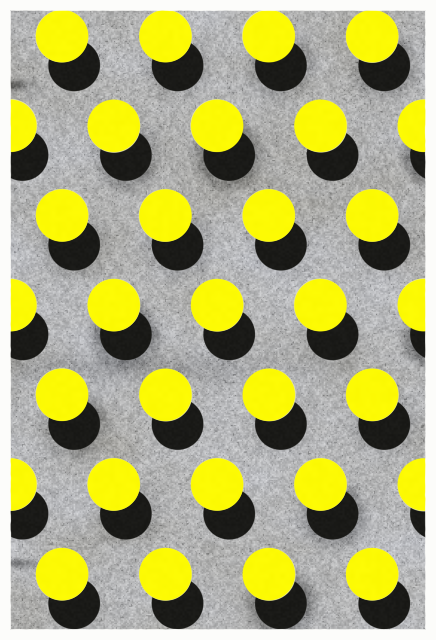
This pattern is drawn by a Shadertoy shader. Its source:

```glsl
// Staggered yellow discs with black drop discs on a grainy grey panel, white border.
#define PITCH vec2(0.1615, 0.1401)
#define FIRST_DOT vec2(0.0970, 0.1029)
#define DOT_RADIUS 0.0410
#define SHADOW_RADIUS 0.0404
#define SHADOW_SHIFT vec2(0.0189, -0.0456)
#define MARGIN 0.0169
#define GRAIN 0.24
#define PAPER vec3(0.99, 0.99, 0.98)
#define GREY vec3(0.69, 0.69, 0.685)
#define YELLOW vec3(0.995, 0.985, 0.02)
#define BLACK vec3(0.10, 0.10, 0.09)

float hash(vec2 p) {
    return fract(sin(dot(p, vec2(12.9898, 78.233))) * 43758.5453);
}

float noise(vec2 p) {
    vec2 i = floor(p), f = fract(p);
    f = f * f * (3.0 - 2.0 * f);
    return mix(mix(hash(i), hash(i + vec2(1, 0)), f.x),
               mix(hash(i + vec2(0, 1)), hash(i + vec2(1, 1)), f.x), f.y);
}

float fbm(vec2 p) {
    float sum = 0.0, amp = 0.5;
    for (int i = 0; i < 4; i++) {
        sum += amp * noise(p);
        p = p * 2.03 + 17.3;
        amp *= 0.5;
    }
    return sum;
}

// Coverage of a signed distance, smoothed over about one pixel
float fill(float d) {
    float px = 0.75 / iResolution.y;
    return 1.0 - smoothstep(-px, px, d);
}

// Offset from the nearest dot of the brick lattice, and that dot's cell
vec2 lattice(vec2 p, out vec2 cell) {
    vec2 q = (p - FIRST_DOT) / PITCH;
    cell.y = floor(q.y + 0.5);
    float stagger = 0.5 * mod(cell.y, 2.0);
    cell.x = floor(q.x - stagger + 0.5);
    return (q - cell - vec2(stagger, 0.0)) * PITCH;
}

// Soft elliptical stain
float smudge(vec2 p, vec2 center, vec2 size) {
    vec2 q = (p - center) / size;
    return exp(-dot(q, q));
}

// Worn grey ground: clouds, stains, fine grain and dark specks
vec3 ground(vec2 p) {
    float clouds = fbm(p * vec2(7.0, 13.0)) - 0.47;
    float grain = 0.6 * noise(p * 430.0) + 0.4 * noise(p * 210.0 + 31.7) - 0.5;
    float speck = smoothstep(0.80, 0.98, noise(p * 340.0 + 9.1));
    float stain = 0.30 * smudge(p, vec2(0.020, 0.867), vec2(0.028, 0.008))
                + 0.26 * smudge(p, vec2(0.020, 0.119), vec2(0.045, 0.006))
                + 0.10 * smudge(p, vec2(0.210, 0.425), vec2(0.260, 0.022));
    float tone = 0.16 * clouds + GRAIN * grain - 0.14 * speck - stain + 0.02;
    vec3 tint = vec3(-0.008, -0.003, 0.014) * (0.5 + 3.0 * clouds);
    return GREY + tone + tint;
}

void mainImage(out vec4 fragColor, in vec2 fragCoord) {
    vec2 p = fragCoord / iResolution.y;
    vec2 size = vec2(iResolution.x / iResolution.y, 1.0);
    vec3 col = ground(p);

    // Black discs, some with a sooty halo
    vec2 cell;
    float shadow = length(lattice(p - SHADOW_SHIFT, cell)) - SHADOW_RADIUS;
    float soot = pow(hash(cell + 4.7), 2.0) * smoothstep(0.026, 0.0, shadow);
    col -= 0.20 * soot * (0.5 + noise(p * 40.0));
    vec3 ink = BLACK + 0.025 * (noise(p * 300.0) - 0.5);
    col = mix(col, ink, fill(shadow));

    // Yellow discs over a pale sliver of uneven registration
    vec2 d = lattice(p, cell);
    float angle = 6.2832 * hash(cell + 1.3);
    vec2 slip = 0.0013 * hash(cell + 8.2) * vec2(cos(angle), sin(angle));
    col = mix(col, vec3(0.90, 0.90, 0.72), fill(length(d - slip) - DOT_RADIUS));
    vec3 paint = YELLOW - 0.012 * noise(p * 120.0);
    col = mix(col, paint, fill(length(d) - DOT_RADIUS));

    // Border trims the panel with a slightly rough edge
    vec2 edge = abs(p - 0.5 * size) - 0.5 * size + MARGIN;
    float rough = 0.0008 * (noise(p * 150.0) - 0.5);
    col = mix(PAPER, col, fill(max(edge.x, edge.y) + rough));

    fragColor = vec4(clamp(col, 0.0, 1.0), 1.0);
}
```
